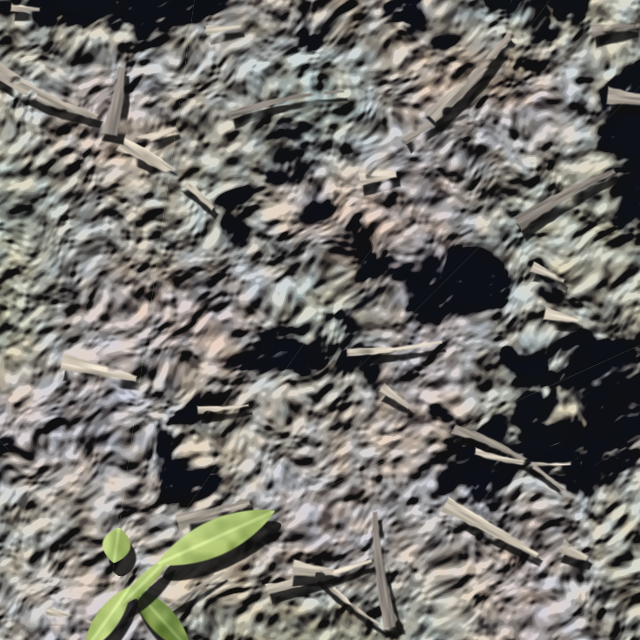
A WebGL 1 fragment shader for this texture:

```glsl
precision highp float;
// Sunlit crumbly soil with straw litter and a small green seedling.
// Slanted noise is lit as relief and mapped to a five-tone ramp; hashed
// straws with cast shadows and a few tapered leaves lie on top.
uniform vec2 u_resolution;

const float GRAIN_FREQ = 68.0;
const float CLUMP_FREQ = 7.0;
const float SOFTNESS = 0.0022;
const int STRAW_COUNT = 30;
const vec2 SHADOW_SHIFT = vec2(0.006, -0.013);
const vec3 BLACK_SOIL = vec3(0.06, 0.06, 0.06);
const vec3 DARK_SOIL = vec3(0.30, 0.28, 0.27);
const vec3 MID_SOIL = vec3(0.49, 0.48, 0.45);
const vec3 PALE_SOIL = vec3(0.66, 0.65, 0.62);
const vec3 BRIGHT_SOIL = vec3(0.86, 0.84, 0.80);
const vec3 STRAW_PALE = vec3(0.88, 0.84, 0.77);
const vec3 STRAW_GREY = vec3(0.60, 0.57, 0.54);
const vec3 LEAF_LIGHT = vec3(0.74, 0.82, 0.50);
const vec3 LEAF_DEEP = vec3(0.36, 0.46, 0.20);

float hash(vec2 p) {
  return fract(sin(dot(p, vec2(127.1, 311.7))) * 43758.5453);
}

float noise(vec2 p) {
  vec2 i = floor(p), f = fract(p);
  f = f * f * (3.0 - 2.0 * f);
  return mix(mix(hash(i), hash(i + vec2(1.0, 0.0)), f.x),
             mix(hash(i + vec2(0.0, 1.0)), hash(i + 1.0), f.x), f.y);
}

mat2 rotation(float a) {
  return mat2(cos(a), -sin(a), sin(a), cos(a));
}

float cover(float d) {
  float edge = max(SOFTNESS, 0.7 / u_resolution.y);
  return smoothstep(edge, -edge, d);
}

// Height difference toward the light: bright on one side, dark on the other
float relief(vec2 p) {
  return noise(p) - noise(p + vec2(0.25, 0.75));
}

vec3 soilRamp(float tone) {
  vec3 c = mix(BLACK_SOIL, DARK_SOIL, smoothstep(-1.15, -0.50, tone));
  c = mix(c, MID_SOIL, smoothstep(-0.55, 0.0, tone));
  c = mix(c, PALE_SOIL, smoothstep(0.0, 0.62, tone));
  return mix(c, BRIGHT_SOIL, smoothstep(0.65, 1.4, tone));
}

vec3 soil(vec2 p) {
  vec2 warp = vec2(noise(p * 18.0), noise(p * 18.0 + 31.0)) - 0.5;
  vec2 q = rotation(0.7) * (p + warp * 0.025) * vec2(1.0, 0.95);
  vec2 g = q * GRAIN_FREQ * vec2(0.72, 1.1);
  float tone = 0.22 + 2.3 * relief(g) + 1.3 * relief(g * 2.1 + 9.0);
  tone += 1.5 * (noise(g * 0.8 + 57.0) - 0.5) + 1.1 * (noise(p * 24.0 + 5.0) - 0.5);

  // Deep hollows, more frequent near the top and the lower left
  vec2 c = (p + warp * 0.05) * CLUMP_FREQ;
  float hollow = 0.6 * noise(c + 3.0) + 0.28 * noise(c * 2.3 + 17.0) + 0.12 * noise(c * 6.0);
  hollow += 0.10 * smoothstep(0.62, 0.9, p.y);
  hollow += 0.08 * (1.0 - smoothstep(0.1, 0.38, distance(p, vec2(0.12, 0.24))));
  tone -= 2.3 * smoothstep(0.63, 0.76, hollow);

  // Faint brown, violet and green stains
  vec3 color = soilRamp(tone);
  float warm = noise(p * 45.0 + 71.0) + noise(p * 9.0 + 23.0) - 1.0;
  float green = noise(p * 6.0 + 41.0) - 0.5;
  color *= 1.0 + warm * vec3(0.08, 0.0, -0.10) + green * vec3(-0.04, 0.05, -0.04);
  return color + vec3(-0.01, 0.0, 0.03) * smoothstep(0.62, 0.8, hollow);
}

// Tapered, slightly bent strip in its own frame
float strip(vec2 q, vec2 halfSize, float bend) {
  float across = q.y + bend * q.x * q.x;
  float width = halfSize.y * (0.8 - 0.4 * q.x / halfSize.x);
  width += 0.003 * (noise(q * 90.0) - 0.5);
  return max(abs(across) - width, abs(q.x) - halfSize.x);
}

vec3 addStraws(vec3 color, vec2 p) {
  for (int i = 0; i < STRAW_COUNT; i++) {
    float id = float(i) + 1.0;
    float a = hash(vec2(id, 1.0)), b = hash(vec2(id, 2.0));
    float kind = hash(vec2(id, 3.0));
    vec2 center = vec2(fract(id * 0.618 + 0.1 * a), 1.0 - pow(b, 1.2));
    float angle = mix(-0.7, 0.85, hash(vec2(id, 4.0))) + step(0.8, kind) * 0.9;
    vec2 size = vec2(0.022 + 0.09 * a * a, 0.004 + 0.008 * hash(vec2(id, 5.0)));
    float bend = 3.0 * (hash(vec2(id, 6.0)) - 0.5);
    mat2 turn = rotation(angle);
    vec2 q = turn * (p - center);
    float shade = cover(strip(turn * (p - center - SHADOW_SHIFT), size * vec2(1.0, 1.3), bend));
    color = mix(color, BLACK_SOIL, 0.85 * shade * smoothstep(0.2, 0.45, noise(p * 35.0 + id)));
    float fibre = noise(vec2(q.x * 25.0, q.y * 260.0) + id * 7.0);
    vec3 tint = mix(STRAW_PALE, STRAW_GREY, smoothstep(0.4, 0.9, kind));
    tint *= 0.74 + 0.36 * fibre + 0.1 * clamp(q.y / size.y, -1.0, 1.0);
    float buried = smoothstep(0.12, 0.3, noise(p * 40.0 + id * 3.0));
    color = mix(color, tint, cover(strip(q, size, bend)) * buried);
  }
  return color;
}

// Leaf from base to tip, with a soft shadow, a midrib and mottling
vec3 addLeaf(vec3 color, vec2 p, vec2 base, vec2 tip, float width, float depth) {
  vec2 axis = tip - base, dir = normalize(axis);
  vec2 side = vec2(-dir.y, dir.x);
  vec2 q = vec2(dot(p - base, dir) / length(axis), dot(p - base, side));
  vec2 s = p - base - SHADOW_SHIFT * 1.6;
  float t = clamp(dot(s, dir) / length(axis), 0.0, 1.0);
  color = mix(color, BLACK_SOIL, 0.85 * cover(abs(dot(s, side)) - width * sqrt(sin(3.1415 * t)) + 0.002));
  t = clamp(q.x, 0.0, 1.0);
  float d = abs(q.y) - width * pow(max(sin(3.1415 * t), 0.0), 0.75) + 0.001;
  vec3 tint = mix(LEAF_LIGHT, LEAF_DEEP, clamp(depth + 0.7 * (noise(p * 55.0) - 0.45), 0.0, 1.0));
  tint += 0.12 * smoothstep(0.005, 0.0, abs(q.y)) + 0.06 * q.y / width;
  return mix(color, tint, cover(d));
}

void main() {
  vec2 p = gl_FragCoord.xy / u_resolution.y;
  vec3 color = addStraws(soil(p), p);

  // Seedling: stem, dark lower leaf, two small leaves and the long leaf
  vec2 heart = vec2(0.205, 0.085);
  color = addLeaf(color, p, heart, vec2(0.30, -0.02), 0.022, 0.75);
  color = addLeaf(color, p, heart, vec2(0.13, -0.02), 0.019, 0.2);
  color = addLeaf(color, p, vec2(0.19, 0.055), vec2(0.265, 0.13), 0.012, 0.3);
  color = addLeaf(color, p, vec2(0.178, 0.12), vec2(0.186, 0.176), 0.023, 0.15);
  color = addLeaf(color, p, vec2(0.245, 0.118), vec2(0.43, 0.202), 0.029, 0.12);
  gl_FragColor = vec4(clamp(color, 0.0, 1.0), 1.0);
}
```
